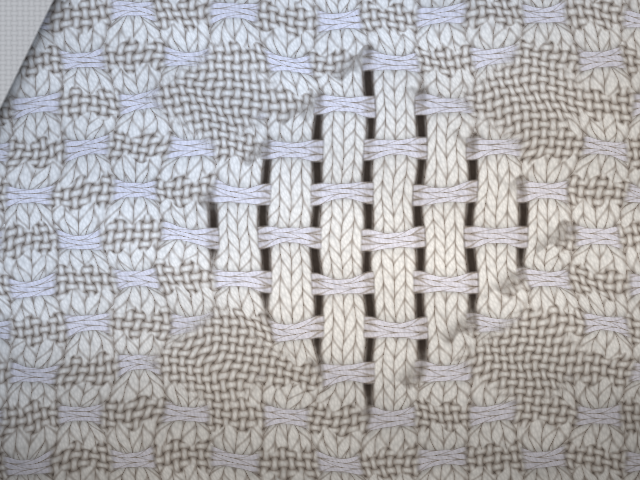
This texture is drawn by a Shadertoy shader. Its source:

```glsl
const float PI = 3.14159265;
const vec2 REPEATS = vec2(12.4, 10.8);       // columns and rows across the canvas
const vec2 GRID_SHIFT = vec2(-0.14, 0.05);
const vec2 FINE_THREADS = vec2(6.0, 5.0);    // plain-weave threads per cell
const float WARP_STRANDS = 4.0;
const float WEFT_STRANDS = 3.0;
const float WARP_HALF = 0.42;
const vec2 WEFT_HALF = vec2(0.17, 0.25);     // pinched centre, spread ends
const vec2 OPEN_CENTRE = vec2(7.1, 5.7);     // lacy area, in cells
const vec2 OPEN_RADIUS = vec2(3.8, 4.2);
const vec2 PLAIN_OFFSET = vec2(3.0, 2.95);   // four untied patches around it
const vec2 PLAIN_RADIUS = vec2(1.7, 1.5);
const float EDGE = 0.13;
const float GRAIN = 0.13;
const vec3 GAP = vec3(0.22, 0.19, 0.17);
const vec3 SHADE = vec3(0.58, 0.54, 0.51);
const vec3 WARP_LIGHT = vec3(0.89, 0.88, 0.87);
const vec3 WEFT_LIGHT = vec3(0.84, 0.83, 0.87);
const vec3 COOL_TINT = vec3(0.94, 0.99, 1.06);
const vec3 WARM_TINT = vec3(1.00, 0.99, 0.97);
const vec3 FOLD = vec3(0.72, 0.73, 0.75);

vec2 hash2(vec2 p) {
    p = vec2(dot(p, vec2(127.1, 311.7)), dot(p, vec2(269.5, 183.3)));
    return fract(sin(p) * 43758.5);
}

// Distance to the nearest scattered point
float cellular(vec2 p) {
    vec2 cell = floor(p), f = fract(p);
    float nearest = 2.0;
    for (int y = -1; y <= 1; y++)
        for (int x = -1; x <= 1; x++) {
            vec2 o = vec2(x, y);
            nearest = min(nearest, length(o + hash2(cell + o) - f));
        }
    return nearest;
}

// Smooth irregularity from layered sines
vec2 wander(vec2 p) {
    return sin(p.yx * vec2(1.3, 0.9) + vec2(0.4, 2.0))
         + 0.5 * sin(p.yx * vec2(3.1, 2.7) + p * 1.7);
}

// Brightness of over-under single threads
float plainWeave(vec2 p) {
    vec2 c = cos(PI * (fract(p) - 0.5));
    float side = mod(floor(p.x) + floor(p.y), 2.0) * 2.0 - 1.0;
    float warp = c.x * (0.68 + 0.32 * side * c.y);
    float weft = c.y * (0.68 - 0.32 * side * c.x);
    return max(warp, weft);
}

// Brightness of parallel twisted strands; across runs from -1 to 1
float strands(float across, float along, float count, float plies, float seed) {
    float s = (across * 0.5 + 0.5) * count;
    float id = floor(s);
    float a = fract(s) * 2.0 - 1.0;
    float slant = mod(id, 2.0) * 2.0 - 1.0;
    float phase = hash2(vec2(id, seed)).x + 0.25 * sin(along * 2.1 + id);
    float groove = abs(sin(PI * (along * plies + phase + a * slant * 0.42)));
    float body = mix(0.52, 1.0, sqrt(max(1.0 - a * a, 0.0)));
    return body * mix(0.74, 1.03, smoothstep(0.0, 0.75, groove));
}

float band(float across) {
    return 1.0 - smoothstep(1.0 - EDGE, 1.0 + EDGE, abs(across));
}

vec3 yarn(float light, vec3 tone) {
    vec3 low = mix(GAP, SHADE, clamp(light * 2.0, 0.0, 1.0));
    return mix(low, tone, smoothstep(0.4, 1.0, light));
}

void mainImage(out vec4 fragColor, in vec2 fragCoord) {
    vec2 uv = fragCoord / iResolution.xy;
    vec2 g = uv * REPEATS + GRID_SHIFT;
    vec2 away = abs(g - OPEN_CENTRE);
    float open = 1.0 - smoothstep(0.86, 1.1, dot(away / OPEN_RADIUS, vec2(1.0)));
    float patchDist = dot(abs(away - PLAIN_OFFSET) / PLAIN_RADIUS, vec2(1.0));
    float tied = max(open, smoothstep(0.6, 1.0, patchDist));
    g += wander(g) * mix(0.09, 0.025, open);
    vec2 cell = floor(g), q = fract(g) - 0.5, reach = abs(q);
    float over = 1.0 - mod(cell.x + cell.y, 2.0);

    // Ground: fine weave, opening into dark holes
    float fine = plainWeave(g * FINE_THREADS + 0.25 * wander(g * 2.3));
    vec3 color = mix(yarn(0.22 + 0.70 * fine, WARP_LIGHT), GAP, open);

    // Warp bundles: straight in the open area, rays from each tie elsewhere
    float fan = mix(0.52, mix(0.25, 0.52, smoothstep(0.0, 0.5, reach.y)), over);
    float warpAcross = q.x / mix(fan, WARP_HALF + 0.02 * sin(g.y * 2.6 + cell.x * 2.0), open);
    float warp = strands(warpAcross + 0.035 * sin(g.y * 5.0 + cell.x), g.y,
                         WARP_STRANDS, 2.5, cell.x);
    warp *= 1.0 - 0.15 * smoothstep(0.65, 1.0, abs(warpAcross));
    float ray = 0.3 + 0.1 * sin(warpAcross * 6.0 + cell.x * 3.0 + cell.y);
    float present = max(over, smoothstep(ray - 0.05, ray + 0.05, reach.y)) * tied;
    color = mix(color, yarn(warp, WARP_LIGHT), band(warpAcross) * mix(present, 1.0, open));

    // Weft ties: bowed over one bundle, tucked under the next
    float bow = over * (hash2(cell).x - 0.6) * 0.14 * cos(PI * q.x);
    float sway = 0.03 * sin(g.x * 2.3 + cell.y * 4.0);
    float spread = mix(WEFT_HALF.y, mix(WEFT_HALF.x, WEFT_HALF.y,
                       smoothstep(0.1, 0.5, reach.x)), over);
    float weftAcross = (q.y - bow - sway) / spread;
    float ends = mix(over * (1.0 - smoothstep(0.36, 0.5, reach.x)),
                     max(over, smoothstep(0.35, 0.42, reach.x)), open);
    float visible = ends * tied;
    float shadow = exp(-3.0 * max(abs(weftAcross) - 0.9, 0.0)) * visible;
    color *= 1.0 - 0.24 * shadow;
    float weft = strands(weftAcross, g.x, WEFT_STRANDS, 2.2, cell.y + 31.0);
    weft *= mix(0.80, 1.05, over * (1.0 - smoothstep(0.3, 0.5, reach.x)));
    color = mix(color, yarn(weft, WEFT_LIGHT), band(weftAcross) * visible);

    // Fibre grain and uneven light
    color *= 1.0 + GRAIN * (0.45 - cellular(g * vec2(17.0, 9.0) + g.yx * 3.0));
    vec2 lit = (uv - vec2(0.50, 0.63)) * vec2(0.95, 1.15);
    color *= 1.07 - 0.58 * dot(lit, lit) + 0.035 * wander(g * 0.8 + 2.0).x;
    color *= mix(WARM_TINT, COOL_TINT, smoothstep(0.25, 0.95, uv.y + 0.5 - uv.x));

    // Folded cloth in the upper left corner
    float fold = uv.x / 0.085 + (1.0 - uv.y) / 0.23;
    color *= 1.0 - 0.5 * exp(-6.0 * max(fold - 1.0, 0.0));
    float weave = plainWeave(uv * REPEATS * 9.0);
    color = mix(FOLD * (0.9 + 0.12 * weave), color, smoothstep(0.95, 1.02, fold));
    fragColor = vec4(clamp(color, 0.0, 1.0), 1.0);
}
```
